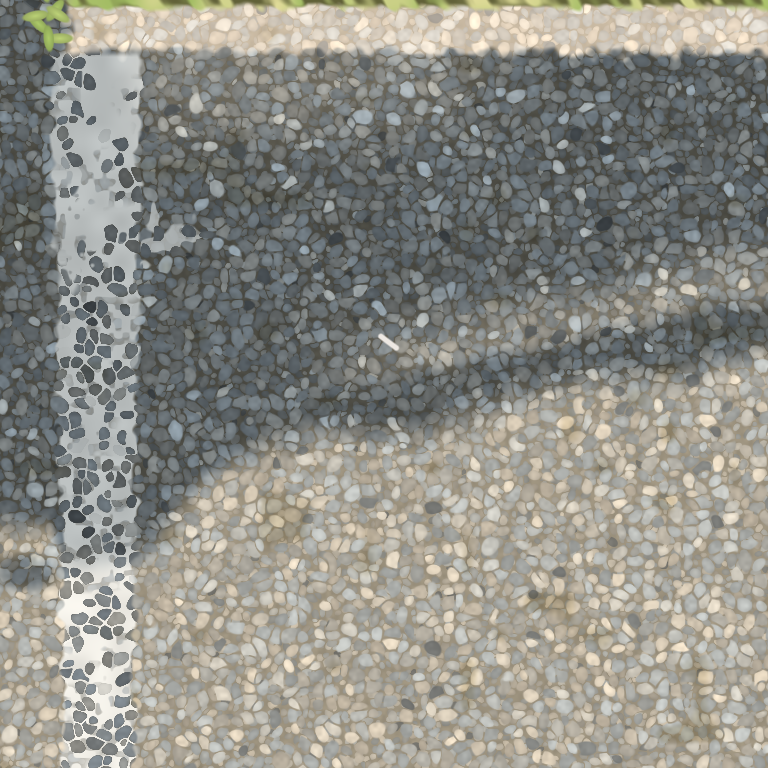
Give the GLSL for this texture, as a three.js fragment shader.

```glsl
varying vec2 vUv;

#define PEBBLE_SCALE 54.0
#define GRIT_SCALE 92.0
#define SLATE vec3(0.66, 0.68, 0.68)
#define TAN vec3(0.84, 0.78, 0.69)
#define MORTAR vec3(0.56, 0.52, 0.44)
#define SUNLIT_MEAN vec3(0.72, 0.69, 0.63)
#define SHADE vec3(0.60, 0.64, 0.68)
#define PAINT_SUN vec3(0.96, 0.95, 0.92)
#define PAINT_SHADE vec3(0.74, 0.76, 0.76)
#define LEAF vec3(0.60, 0.72, 0.36)
#define STRAW vec3(0.88, 0.86, 0.60)

float hash(vec2 p) {
  vec3 q = fract(vec3(p.xyx) * 0.1031);
  q += dot(q, q.yzx + 33.33);
  return fract((q.x + q.y) * q.z);
}

float noise(vec2 p) {
  vec2 i = floor(p), f = fract(p);
  f = f * f * (3.0 - 2.0 * f);
  return mix(mix(hash(i), hash(i + vec2(1, 0)), f.x),
             mix(hash(i + vec2(0, 1)), hash(i + vec2(1, 1)), f.x), f.y);
}

// Irregular oval cells: gap to the neighbour, distance to centre, two random values
vec4 pebbles(vec2 q) {
  vec2 cell = floor(q), id = cell;
  float nearest = 9.0, second = 9.0;
  for (int j = -1; j <= 1; j++) {
    for (int i = -1; i <= 1; i++) {
      vec2 c = cell + vec2(i, j);
      vec2 r = q - c - 0.5 - 0.75 * (vec2(hash(c), hash(c + 37.0)) - 0.5);
      float a = 6.283 * hash(c + 71.0);
      vec2 axis = vec2(cos(a), sin(a));
      r = vec2(dot(r, axis), 1.4 * dot(r, vec2(-axis.y, axis.x)));
      float d = length(r) / mix(0.7, 1.25, hash(c + 13.0));
      if (d < nearest) { second = nearest; nearest = d; id = c; }
      else second = min(second, d);
    }
  }
  return vec4(second - nearest, nearest, hash(id + 5.0), hash(id + 91.0));
}

float stoneMask(vec4 s) {
  return smoothstep(0.02, 0.26, s.x) * (1.0 - smoothstep(0.48, 0.66, s.y));
}

vec3 stoneColor(vec4 s, float sun) {
  vec3 c = mix(SLATE, TAN, smoothstep(0.15, 1.0, s.z) * mix(0.5, 0.95, sun));
  float value = mix(0.79, 1.13, s.w) + 0.3 * smoothstep(0.88, 1.0, s.w) * (1.0 - sun);
  value *= 1.0 - 0.35 * step(s.z, 0.02);
  return c * value * (1.06 - 0.3 * s.y * s.y);
}

// 0 in full shadow, 1 in direct light
float sunlight(vec2 p) {
  float wobble = 0.03 * (noise(p * 14.0) - 0.5) + 0.015 * (noise(p * 45.0) - 0.5);
  float border = 0.265 + 0.17 * smoothstep(0.12, 0.38, p.x)
               + 0.075 * smoothstep(0.48, 0.75, p.x) + 0.04 * smoothstep(0.9, 1.0, p.x);
  float corner = 1.0 - smoothstep(0.06, 0.085, p.x);
  border += 0.055 * corner;
  float lower = 1.0 - smoothstep(-0.035, 0.025, p.y - border + wobble);
  float blot = length((p - vec2(0.035, 0.255)) / vec2(0.05, 0.026));
  lower *= 1.0 - 0.8 * corner * (1.0 - smoothstep(0.5, 1.2, blot));
  float above = p.y - 0.495 - 0.21 * (p.x - 0.45) + 0.6 * wobble;
  float streak = smoothstep(-0.015, 0.02, above) * (1.0 - smoothstep(0.015, 0.11, above));
  streak *= 0.66 * smoothstep(0.34, 0.62, p.x);
  float upper = 0.5 * smoothstep(0.74, 0.92, p.y + wobble)
              * smoothstep(0.13, 0.22, p.x) * (1.0 - smoothstep(0.46, 0.76, p.x));
  return max(lower, max(streak, upper));
}

float segment(vec2 p, vec2 a, vec2 b) {
  vec2 d = b - a;
  return length(p - a - d * clamp(dot(p - a, d) / dot(d, d), 0.0, 1.0));
}

void main() {
  vec2 p = vUv;
  vec2 warped = p + 0.006 * (vec2(noise(p * 35.0), noise(p * 35.0 + 50.0)) - 0.5);
  float rough = noise(p * 75.0) - 0.5;

  // Light, with the kerb strip fully lit
  float kerb = smoothstep(0.922, 0.94, p.y + 0.018 * rough)
             * smoothstep(0.08, 0.1, p.x + 0.015 * rough);
  float sun = max(sunlight(p), kerb);

  // Pebbles over finer grit over mortar
  vec4 big = pebbles(warped * PEBBLE_SCALE);
  vec4 small = pebbles(warped * GRIT_SCALE + 17.0);
  float stone = stoneMask(big);
  vec3 ground = mix(MORTAR * mix(0.86, 1.0, sun), stoneColor(small, sun) * 0.88, 0.8 * stoneMask(small));
  ground = mix(ground, stoneColor(big, sun), stone);
  ground *= 0.94 + 0.14 * noise(p * 180.0);
  ground = mix(ground, SUNLIT_MEAN, 0.2 * sun);
  float moss = smoothstep(0.8, 0.95, noise(p * 23.0 + 8.0));
  ground *= mix(vec3(1.0), vec3(0.9, 0.88, 0.82), moss);
  ground = mix(ground, ground * 0.75 + vec3(0.32, 0.29, 0.26), kerb);
  vec3 color = ground * mix(SHADE, vec3(1.03), sun);

  // Worn painted line, with exposed stones and a splash beside it
  float leftEdge = mix(0.083, 0.068, p.y), rightEdge = mix(0.174, 0.183, p.y);
  float ragged = 0.014 * rough;
  float line = smoothstep(-0.003, 0.003, p.x - leftEdge + ragged)
             * smoothstep(-0.003, 0.003, rightEdge - p.x + ragged)
             * (1.0 - smoothstep(0.925, 0.935, p.y));
  float splash = length((p - vec2(0.215, 0.69)) / vec2(0.03, 0.027)) + 2.4 * rough;
  splash = 1.0 - smoothstep(0.65, 0.9, splash);
  float wear = mix(0.82, 0.26, smoothstep(0.62, 0.7, p.y + 0.05 * rough));
  wear += 0.5 * smoothstep(0.72, 0.78, p.y) * (1.0 - smoothstep(0.09, 0.115, p.x));
  float exposed = smoothstep(0.2, 0.55, stone + 0.5 * rough) * smoothstep(-0.04, 0.04, wear - big.w);
  float flecks = smoothstep(0.58, 0.75, noise(p * 110.0)) * smoothstep(0.35, 0.65, noise(p * 24.0));
  exposed = max(exposed, 0.4 * flecks);
  float grime = 0.86 + 0.2 * noise(p * 38.0);
  vec3 paint = mix(PAINT_SHADE, PAINT_SUN, sun) * mix(grime, 1.0, 0.5);
  vec3 bare = color * mix(vec3(0.95), vec3(0.70, 0.74, 0.79), sun);
  color = mix(color, mix(paint, bare, exposed), max(line, splash * 0.8));

  // Pale chip lying on the ground
  float chip = segment(p, vec2(0.496, 0.562), vec2(0.516, 0.547));
  color = mix(color, vec3(0.93, 0.91, 0.89), 1.0 - smoothstep(0.002, 0.005, chip));

  // Grass fringe along the top
  float blades = noise(vec2(p.x * 75.0 + p.y * 40.0, p.y * 60.0));
  float fringe = smoothstep(0.987, 0.994, p.y + 0.012 * (blades - 0.5)) * smoothstep(0.07, 0.1, p.x);
  vec3 grass = mix(vec3(0.38, 0.38, 0.22), mix(LEAF, STRAW, noise(p * 25.0)), smoothstep(0.2, 0.7, blades));
  color = mix(color, grass, fringe);

  // Leaf sprig in the corner
  for (int i = 0; i < 7; i++) {
    float k = float(i), a = k * 2.4;
    vec2 axis = vec2(cos(a), sin(a));
    vec2 r = p - vec2(0.062, 0.95 + 0.008 * k) - 0.016 * axis;
    float leaf = length(vec2(dot(r, axis) / 0.018, dot(r, vec2(-axis.y, axis.x)) / 0.007));
    vec3 tint = mix(LEAF, STRAW, 0.4 * hash(vec2(k, 3.0))) * (1.08 - 0.2 * leaf);
    color = mix(color, tint, 1.0 - smoothstep(0.8, 1.1, leaf));
  }
  gl_FragColor = vec4(color, 1.0);
}
```
